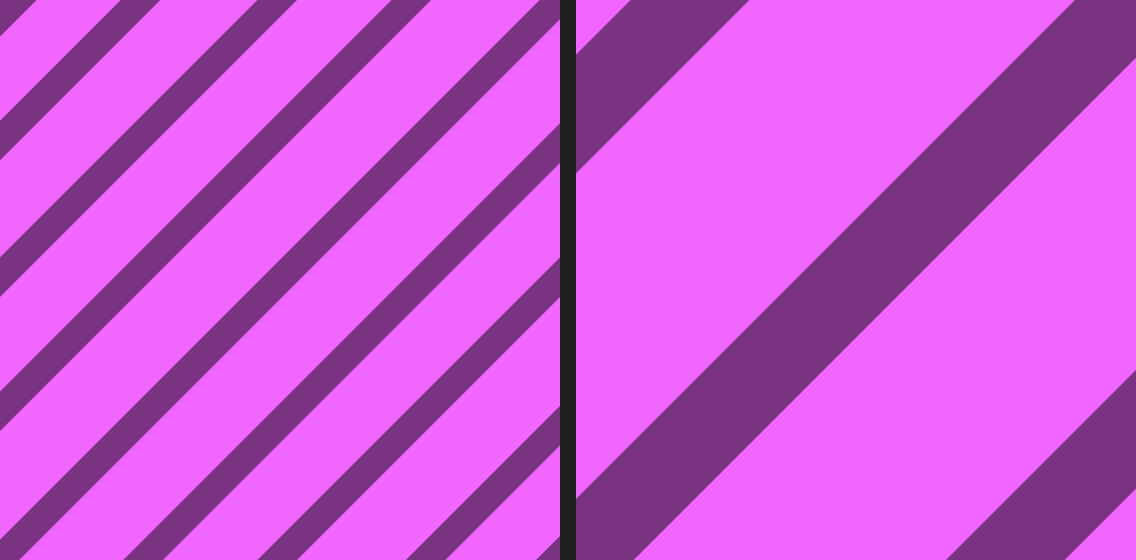
Left, the full canvas; right, a detail of the centre.
Give the GLSL for this pattern, as a Shadertoy shader.

```glsl
// Diagonal plum stripes on a flat pink ground, rising to the right.
// The canvas is cut into cells along its falling diagonal; each cell holds
// one stripe of constant width, nudged slightly off the regular spacing.

// Offset of each stripe from its even position, along the diagonal axis.
const float stripeShift[9] = float[9](
    0.030, 0.001, -0.005, -0.0155, -0.001, 0.0055, -0.005, 0.010, -0.0075);

// Signed distance to the edge of the nearest stripe.
float stripeDistance(vec2 p) {
    float along = p.x + 1.0 - p.y;
    float index = clamp(floor(along * 4.0 + 0.5), 0.0, 8.0);
    float centre = index * 0.25 + stripeShift[int(index)];
    return abs(along - centre) * inversesqrt(2.0) - 0.025;
}

void mainImage(out vec4 fragColor, in vec2 fragCoord) {
    vec2 p = fragCoord / iResolution.xy;
    float soft = 0.75 / min(iResolution.x, iResolution.y);

    vec3 pink = vec3(0.945, 0.400, 1.0);
    vec3 plum = vec3(0.478, 0.200, 0.506);

    // Blend across a thin band for smooth edges.
    float ground = smoothstep(-soft, soft, stripeDistance(p));
    fragColor = vec4(mix(plum, pink, ground), 1.0);
}
```
